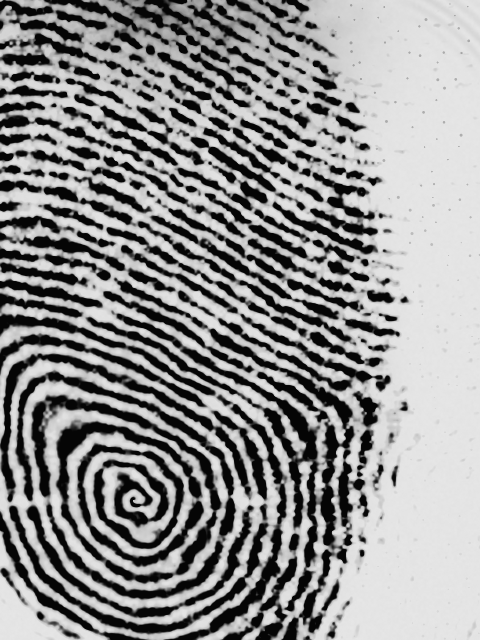
Write a Shadertoy shader that draws this pattern.

```glsl
// Inked fingerprint: a whorl at lower left under sweeping, broken ridges on pale paper.
#define CORE vec2(1.60, 6.00)
#define RIDGE_PERIOD 0.197
#define EDGE_SOFTNESS 0.52
#define WARP 0.09
#define INK 0.02
#define PAPER 0.895

const float TAU = 6.2831853;

float hash(vec2 p) {
    vec3 q = fract(vec3(p.xyx) * 0.1031);
    q += dot(q, q.yzx + 33.33);
    return fract((q.x + q.y) * q.z);
}

float noise(vec2 p) {
    vec2 i = floor(p), f = fract(p);
    f = f * f * (3.0 - 2.0 * f);
    return mix(mix(hash(i), hash(i + vec2(1, 0)), f.x),
               mix(hash(i + vec2(0, 1)), hash(i + vec2(1, 1)), f.x), f.y);
}

float fbm(vec2 p) {
    return 0.55 * noise(p) + 0.3 * noise(p * 2.1 + 7.0) + 0.15 * noise(p * 4.3 + 19.0);
}

float below(float lo, float hi, float x) { return 1.0 - smoothstep(lo, hi, x); }

// Drop of an arching ridge from its height at the left side
float archDrop(float x) { return 0.98 * (1.0 - cos((x - 0.12) * 0.63)); }

// Distance across the ridges: arches above, a spiral whorl around the core
float ridgeField(vec2 p) {
    vec2 d = p - CORE;
    vec2 diagonal = vec2(d.x + d.y, d.x - d.y) * 0.7071;
    float whorl = length(diagonal * vec2(0.92, 1.04));
    whorl += RIDGE_PERIOD * atan(d.x, -d.y) / TAU;
    float arch = CORE.y - archDrop(CORE.x) - p.y + archDrop(p.x);
    float leftBend = max(0.9 - p.x, 0.0);
    arch += 0.9 * leftBend * leftBend * smoothstep(3.6, 5.2, p.y);
    float field = mix(whorl, arch, below(4.35, 5.85, p.y));
    float core = exp(-dot(d, d) * 4.0);
    field += WARP * (1.0 + core) * (noise(p * 2.3) - 0.5);
    return field + (0.05 + 0.16 * core) * (noise(p * 6.0 + 3.0) - 0.5);
}

// Positive inside the area touched by the finger
float printArea(vec2 p) {
    float up = max(4.5 - p.y, 0.0) / 4.5;
    float down = max(p.y - 5.4, 0.0) / 2.28;
    float right = 4.95 - 1.1 * up * up - 0.9 * pow(down, 0.9) - p.x;
    float lowerLeft = 1.88 - length(p - CORE);
    float corner = below(1.2, 1.7, p.x) * smoothstep(6.0, 6.4, p.y);
    return mix(right, min(right, lowerLeft), corner);
}

// Soft round mask around a point
float blot(vec2 p, vec2 c, vec2 size) {
    vec2 d = (p - c) / size;
    return exp(-dot(d, d));
}

// Pale creases and pores where the ink did not take
float bareSkin(vec2 p) {
    vec2 q = p + 0.12 * (vec2(noise(p * 9.0), noise(p * 9.0 + 40.0)) - 0.5);
    float bare = blot(q, vec2(0.25, 6.02), vec2(0.34, 0.06));
    bare += blot(q, vec2(3.0, 5.98), vec2(0.34, 0.05));
    bare += blot(q, vec2(2.52, 4.86), vec2(0.13, 0.10));
    bare += blot(q, vec2(1.17, 3.80), vec2(0.14, 0.09));
    bare += blot(q, vec2(1.17, 3.45), vec2(0.09, 0.11));
    bare += blot(q, vec2(2.47, 3.85), vec2(0.12, 0.07));
    return bare + 0.7 * blot(q, vec2(0.35, 2.42), vec2(0.28, 0.10));
}

// Sparse small dust, one grain per cell
float specks(vec2 p) {
    vec2 cell = floor(p * 7.0);
    vec2 spot = 0.2 + 0.6 * vec2(hash(cell + 5.0), hash(cell + 71.0));
    float size = 0.07 + 0.11 * hash(cell + 31.0);
    return step(0.68, hash(cell)) * below(size * 0.4, size, length(fract(p * 7.0) - spot));
}

void mainImage(out vec4 fragColor, in vec2 fragCoord) {
    vec2 uv = fragCoord / iResolution.xy;
    vec2 p = vec2(uv.x * 5.76, (1.0 - uv.y) * 7.68);

    // Ridges: solid near the whorl, broken into beads toward the top and the right
    float area = printArea(p);
    float top = below(0.8, 3.2, p.y);
    float side = below(0.2, 1.6, area) * smoothstep(2.4, 3.4, p.x);
    float beads = clamp(top + 0.8 * side, 0.0, 1.0);
    float solid = smoothstep(3.2, 4.4, p.y) * below(1.8, 3.2, p.x);
    float grain = 0.6 * noise(p * 10.5) + 0.4 * noise(p * 23.0 + 11.0) - 0.5;
    grain *= grain > 0.0 ? 0.6 : 1.0;
    float ridge = cos(TAU * ridgeField(p) / RIDGE_PERIOD);
    ridge += mix(mix(3.8, 2.3, solid), 5.2, beads) * grain;
    ridge -= mix(mix(0.06, 0.04, solid), 0.22, beads);
    ridge += 0.8 * (noise(p * 1.7 + 23.0) - 0.5) - 1.8 * bareSkin(p);
    ridge -= 2.6 * below(-0.15, 0.40, area + 0.3 * (noise(p * 8.0) - 0.5));
    float ink = smoothstep(-EDGE_SOFTNESS, EDGE_SOFTNESS, ridge);

    // Paper with a grey smudge at the top and faint arcs in the corner
    float inside = smoothstep(-0.1, 0.5, area);
    float tone = PAPER - 0.04 * inside * fbm(p * 5.0);
    tone -= 0.11 * smoothstep(-1.5, -0.3, ridge);
    float smudge = blot(p, vec2(2.2, -0.1), vec2(1.6, 1.0));
    tone -= smudge * (0.10 + 0.30 * fbm(p * 6.0));
    tone -= 0.05 * blot(p, vec2(3.9, 0.8), vec2(0.6, 0.9));
    float arcRadius = length(p - vec2(4.0, 2.1));
    float arcs = 0.5 + 0.5 * cos(arcRadius * 42.0);
    float arcBand = blot(vec2(arcRadius, 0.0), vec2(2.4, 0.0), vec2(0.3));
    tone -= 0.05 * arcs * arcBand * smoothstep(4.7, 5.1, p.x) * below(0.5, 1.3, p.y);
    float dust = specks(p) * below(0.0, 0.15, area) * smoothstep(3.6, 4.3, p.x);
    tone -= 0.16 * dust * below(1.5, 5.0, p.y) + 0.05 * dust;
    tone += 0.02 * (fbm(p * 30.0) - 0.5);

    fragColor = vec4(vec3(mix(tone, INK, ink)), 1.0);
}
```
